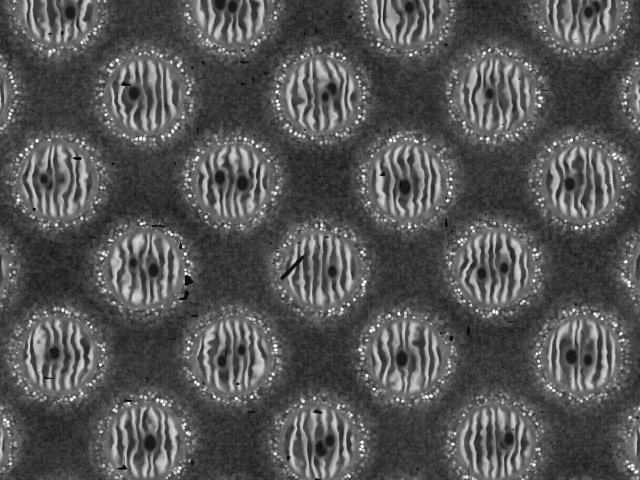
This pattern is drawn by a WebGL 1 fragment shader. Its source:

```glsl
precision highp float;
// Staggered grey discs with wavy ridges and beaded rims on a granular surface.
uniform vec2 u_resolution;

#define PITCH vec2(0.3642, 0.1814)  // column and row spacing, canvas height = 1
#define ORIGIN vec2(0.302, 0.0764)  // centre of the lowest left disc
#define DISC_RADIUS 0.0835
#define RIDGES 8.0                  // ridges across one disc
#define RIM_BEADS 66.0              // beads around one rim
#define GRAIN_SIZE 0.0088
#define GAP_WIDTH 0.23
#define WAVINESS 0.24
#define WEAR_CENTRE vec2(0.42, 0.43)

float hash(vec2 p) {
  vec3 h = fract(vec3(p.xyx) * 0.1031);
  h += dot(h, h.yzx + 33.33);
  return fract((h.x + h.y) * h.z);
}

float noise(vec2 p) {
  vec2 i = floor(p), f = fract(p);
  f = f * f * (3.0 - 2.0 * f);
  return mix(mix(hash(i), hash(i + vec2(1, 0)), f.x),
             mix(hash(i + vec2(0, 1)), hash(i + vec2(1, 1)), f.x), f.y);
}

// Nearest grain: x = distance to its centre, y = its random value
vec2 grain(vec2 p) {
  vec2 cell = floor(p), best = vec2(9.0, 0.0);
  for (int j = -1; j <= 1; j++)
    for (int i = -1; i <= 1; i++) {
      vec2 c = cell + vec2(i, j);
      vec2 centre = c + 0.15 + 0.7 * vec2(hash(c), hash(c + 71.7));
      float d = distance(p, centre);
      if (d < best.x) best = vec2(d, hash(c + 23.1));
    }
  return best;
}

float segment(vec2 p, vec2 a, vec2 b) {
  vec2 pa = p - a, ba = b - a;
  return length(pa - ba * clamp(dot(pa, ba) / dot(ba, ba), 0.0, 1.0));
}

// Ridged interior; q is in disc radii
float discTone(vec2 q, vec2 id) {
  vec2 shift = id * 17.3 + 90.0;
  float r = length(q), ay = abs(q.y);
  float bow = q.x / sqrt(1.0 - 0.3 * min(q.y * q.y, 1.0));
  float wave = (noise(q * vec2(3.5, 2.0) + shift) - 0.5) * WAVINESS
             + (noise(q * 8.0 + shift) - 0.5) * 0.07;
  float s = (bow + wave) * RIDGES * 0.5 + hash(shift);
  float f = fract(s) - 0.5;

  // Dark gaps taper to a different length at each end
  float span = sqrt(max(1.0 - bow * bow, 0.0));
  float len = span * mix(0.6, 0.93, hash(vec2(floor(s), step(0.0, q.y)) + shift));
  float taper = smoothstep(len + 0.04, len - 0.36, ay);
  float w = mix(-0.14, GAP_WIDTH, taper) + 0.1 * (noise(q * 4.0 + shift + 40.0) - 0.5);
  float gap = smoothstep(w + 0.12, w - 0.12, abs(f));

  float crest = smoothstep(0.1, 0.42, abs(f));
  float outer = smoothstep(0.1, 0.75, r);
  float ridge = 0.36 + crest * mix(0.1, 0.38, outer) - 0.1 * sin(6.2832 * f);
  ridge += 0.12 * (noise(q * 7.0 + shift) - 0.5);
  float tone = mix(ridge, 0.15 + 0.16 * noise(q * 5.0 + shift), gap);

  // One or two pits near the middle
  for (int i = 0; i < 2; i++) {
    vec2 key = shift + float(i) * 5.7;
    vec2 pit = (vec2(hash(key + 1.3), hash(key + 2.9)) - 0.5) * vec2(0.7, 0.3);
    float size = mix(0.1, 0.17, hash(key + 4.1));
    float d = length((q - pit) * vec2(1.0, 0.75)) - size;
    float present = i == 0 ? 1.0 : step(0.4, hash(key + 6.3));
    tone = mix(tone, 0.36, present * 0.6 * smoothstep(0.12, 0.02, d));
    tone = mix(tone, 0.1, present * smoothstep(0.03, -0.06, d));
  }
  float shelf = 0.34 + 0.12 * noise(q * 10.0 + shift);
  return mix(tone, shelf, smoothstep(0.8, 0.95, r));
}

void main() {
  vec2 p = gl_FragCoord.xy / u_resolution.y;

  // Nearest disc of the staggered lattice
  float row0 = floor((p.y - ORIGIN.y) / PITCH.y + 0.5);
  vec2 q = vec2(9.0), id = vec2(0.0);
  for (int j = -1; j <= 1; j++) {
    float row = row0 + float(j);
    float x0 = ORIGIN.x - 0.5 * PITCH.x * mod(row, 2.0);
    float col = floor((p.x - x0) / PITCH.x + 0.5);
    vec2 c = (p - vec2(x0 + col * PITCH.x, ORIGIN.y + row * PITCH.y)) / DISC_RADIUS;
    if (dot(c, c) < dot(q, q)) { q = c; id = vec2(col, row); }
  }
  q += 0.06 * (vec2(hash(id + 31.0), hash(id + 47.0)) - 0.5);
  float r = length(q) + 0.08 * (noise(q * 3.0 + id * 9.0 + 50.0) - 0.5);

  // Granular ground, paler around each disc
  vec2 g = grain(p / GRAIN_SIZE + 40.0);
  float halo = smoothstep(1.65, 1.1, r);
  float ground = 0.19 + 0.1 * g.y * (0.6 + halo) - 0.05 * g.x + 0.07 * halo;
  ground += 0.07 * (noise(p * 9.0) - 0.5) + 0.08 * (noise(p * 240.0) - 0.5);
  float tone = mix(discTone(q, id), ground, smoothstep(0.97, 1.08, r));

  // Bright radial beads on the rim
  vec2 bead = grain(vec2(atan(q.y, q.x) * RIM_BEADS / 6.2832, r * 8.5) + id * 13.0 + 200.0);
  float band = smoothstep(0.96, 1.06, r) * smoothstep(1.32, 1.1, r);
  tone += band * smoothstep(0.62, 0.15, bead.x) * 0.72 * bead.y * bead.y;

  // Wear: black debris on some rims, one crack, a few stray specks
  float worn = smoothstep(0.25, 0.08, distance(p, WEAR_CENTRE)) * smoothstep(0.25, 0.0, abs(r - 1.08));
  float speck = noise(p * 85.0 + 7.0) * 0.75 + noise(p * 30.0) * 0.25;
  tone = mix(tone, 0.05, smoothstep(0.76, 0.84, speck + 0.13 * worn - 0.1));
  float crack = segment(q + 0.08 * (noise(q * 9.0) - 0.5), vec2(-0.95, -0.2), vec2(-0.48, 0.27));
  if (id == vec2(1.0, 2.0)) tone = mix(tone, 0.06, smoothstep(0.07, 0.02, crack));

  tone += 0.04 * (noise(p * 380.0) - 0.5);
  gl_FragColor = vec4(vec3(clamp(tone, 0.0, 1.0)), 1.0);
}
```
